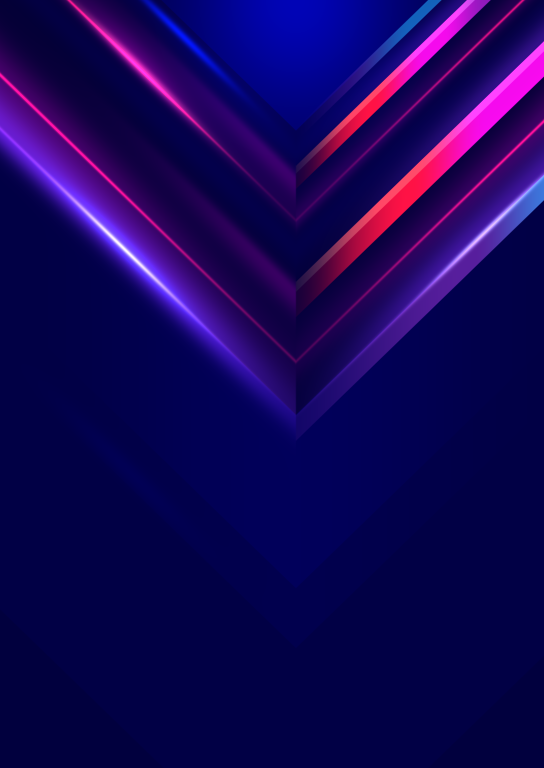
Write a WebGL 1 fragment shader that draws this background.

```glsl
precision highp float;
// Nested neon chevrons pointing down over a deep navy gradient.
uniform vec2 u_resolution;

#define AXIS 0.544     // chevron axis, fraction of the width
#define SLOPE 0.97     // steepness of the arms
#define NAVY vec3(0.004, 0.0, 0.27)
#define RED vec3(1.0, 0.07, 0.27)
#define MAGENTA vec3(0.96, 0.04, 0.93)
#define VIOLET vec3(0.38, 0.13, 0.65)
#define SKY vec3(0.25, 0.55, 0.95)
#define WINE vec3(0.30, 0.0, 0.22)

float px; // height of one pixel in canvas units

// Soft bell of half width w around zero.
float bell(float d, float w) {
  return exp(-d * d / (w * w));
}

// Smooth-edged step and strip.
float edge(float a, float v) {
  return smoothstep(a - px, a + px, v);
}
float strip(float a, float b, float v) {
  return edge(a, v) * (1.0 - edge(b, v));
}

// Glow that fades upward over 'above' and downward over 'below'.
float halo(float d, float above, float below) {
  return bell(d, d < 0.0 ? above : below);
}

// Ribbon colour along an arm: wine at the tip, then red, then magenta.
vec3 ribbonColor(float u, float redAt, float magentaAt) {
  vec3 c = mix(WINE, RED, smoothstep(0.0, redAt, u));
  return mix(c, MAGENTA, smoothstep(redAt, magentaAt, u));
}

// Ground: faint large chevrons, dark upper field and blue light at the top.
vec3 ground(vec2 p, float u, float v) {
  vec3 c = NAVY;
  float nearAxis = 1.0 - smoothstep(0.0, 0.36, u);
  c.b += 0.035 * nearAxis * (1.0 - edge(0.844, v));
  c.b += 0.05 * nearAxis * (1.0 - edge(0.766, v));
  c.b -= 0.025 * edge(1.167, v);
  c.b += 0.05 * bell(v - 0.825, 0.018) * bell(u - 0.22, 0.08) * step(p.x, 0.0);
  c = mix(c, vec3(0.015, 0.0, 0.19), strip(0.17, 0.54, v) * 0.75);
  c.b += 0.05 * (bell(v - 0.20, 0.02) + bell(v - 0.325, 0.025));
  c += vec3(0.0, 0.015, 0.36) * bell(length(p * vec2(1.0, 0.9)), 0.13);
  return c;
}

// Left arms: narrow light streaks with soft halos.
vec3 leftArms(vec3 c, float u, float v) {
  float d = v - 0.19;
  c += vec3(0.0, 0.08, 0.65) * bell(d, 0.007) * bell(u - 0.15, 0.06);
  c += WINE * halo(v - 0.235, 0.012, 0.025) * bell(u, 0.16) * 0.7;

  d = v - 0.287;
  float flare = bell(u - 0.205, 0.07);
  c += WINE * halo(d, 0.035, 0.012) * (0.3 + flare);
  c += RED * bell(d, 0.0025) * (0.1 + 0.6 * smoothstep(0.02, 0.2, u));
  c += vec3(0.9, 0.3, 0.4) * bell(d + 0.002, 0.008) * flare * 0.65;

  c += WINE * halo(v - 0.382, 0.014, 0.03) * bell(u, 0.17) * 0.7;

  d = v - 0.471;
  float rise = smoothstep(0.0, 0.32, u);
  c += WINE * halo(d, 0.045, 0.06) * (0.2 + 0.6 * rise);
  c += RED * bell(d, 0.0028) * (0.25 + 0.65 * rise);

  d = v - 0.541;
  flare = bell(u - 0.225, 0.07);
  float reach = smoothstep(-0.04, 0.2, u);
  c += VIOLET * halo(d, 0.045, 0.026) * (0.2 + 0.65 * reach);
  c += vec3(0.1, 0.25, 0.75) * halo(d, 0.016, 0.011) * flare * 0.8;
  c += vec3(0.4, 0.6, 0.6) * bell(d, 0.004) * flare;
  c += vec3(0.35, 0.15, 0.3) * bell(d, 0.003) * reach * 0.5;
  return c;
}

// Right arms: flat ribbons with bright upper rims, split by thin lines.
vec3 rightArms(vec3 c, float u, float v) {
  vec3 tint = mix(VIOLET, vec3(0.08, 0.45, 0.8), smoothstep(0.06, 0.15, u));
  c = mix(c, tint, strip(0.167, 0.184, v) * smoothstep(0.0, 0.15, u) * 0.85);

  c += VIOLET * halo(v - 0.217, 0.022, 0.003) * smoothstep(0.0, 0.2, u) * 0.35;
  tint = ribbonColor(u, 0.10, 0.17);
  tint = mix(tint, VIOLET, smoothstep(0.19, 0.25, u) * 0.7);
  float show = smoothstep(-0.03, 0.06, u);
  c = mix(c, tint, strip(0.216, 0.246, v) * show);
  c += vec3(0.2, 0.3, 0.2) * strip(0.216, 0.226, v) * show * 0.7;

  c += WINE * halo(v - 0.287, 0.025, 0.012) * 0.45;
  c += RED * bell(v - 0.287, 0.0023) * (0.12 + 0.6 * smoothstep(0.0, 0.28, u));

  c += VIOLET * halo(v - 0.368, 0.03, 0.003) * smoothstep(0.0, 0.3, u) * 0.5;
  tint = ribbonColor(u, 0.15, 0.25);
  show = smoothstep(-0.04, 0.08, u);
  c = mix(c, tint, strip(0.367, 0.413, v) * show);
  c += vec3(0.2, 0.32, 0.2) * strip(0.367, 0.380, v) * show * 0.7;

  c += WINE * halo(v - 0.471, 0.04, 0.025) * (0.25 + 1.5 * u);
  c += RED * bell(v - 0.471, 0.0025) * (0.2 + 0.6 * smoothstep(0.0, 0.3, u));

  float d = v - 0.541;
  show = smoothstep(-0.03, 0.22, u);
  c += VIOLET * halo(d, 0.045, 0.004) * show * 0.65;
  tint = mix(VIOLET, SKY, smoothstep(0.23, 0.34, u));
  c = mix(c, tint, strip(0.541, 0.574, v) * (0.15 + 0.75 * show));
  c += vec3(0.45, 0.55, 0.5) * bell(d, 0.005) * bell(u - 0.245, 0.06);
  c += vec3(0.3, 0.15, 0.3) * bell(d, 0.003) * show * 0.5;
  return c;
}

void main() {
  px = 1.0 / u_resolution.y;
  vec2 p = (gl_FragCoord.xy - vec2(AXIS * u_resolution.x, u_resolution.y)) * px;
  float u = abs(p.x);           // distance from the axis
  float v = SLOPE * u - p.y;    // depth of the chevron tip through this point
  vec3 c = ground(p, u, v);
  c = mix(leftArms(c, u, v), rightArms(c, u, v), edge(0.0, p.x));
  gl_FragColor = vec4(clamp(c, 0.0, 1.0), 1.0);
}
```
